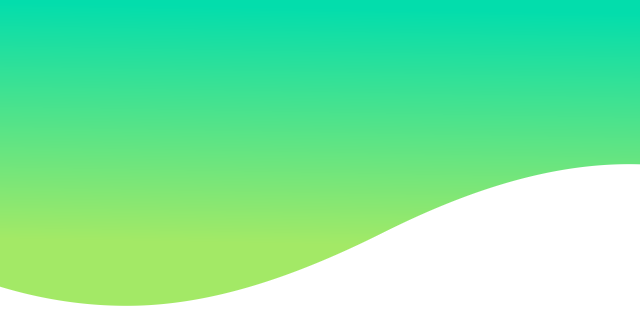
Give the GLSL for this background, as a Shadertoy shader.

```glsl
// A teal-to-lime gradient sky above a smooth white wave.
// The wave joins eased cubic arcs at a trough, an inflection and a crest;
// the gradient is linear and leans slightly from left to right.

const vec3 TEAL = vec3(0.012, 0.868, 0.675);
const vec3 LIME = vec3(0.640, 0.914, 0.400);
const vec3 WHITE = vec3(1.0);

// Wave knots, as fractions of canvas width and height
const vec2 TROUGH = vec2(0.198, 0.0443);
const vec2 INFLECTION = vec2(0.599, 0.2734);
const vec2 CREST = vec2(0.983, 0.4870);
const float MID_SLOPE = 1.0;
const float LEFT_RISE = 0.0599;

// Cubic from a flat extremum to a knot with the given slope
float flatArc(float x, vec2 extremum, vec2 knot, float slope) {
    vec2 span = knot - extremum;
    float t = (x - extremum.x) / span.x;
    float endTangent = slope * span.x;
    return extremum.y + t * t * (3.0 * span.y - endTangent
                               + t * (endTangent - 2.0 * span.y));
}

// Height of the white wave at a horizontal position
float waveHeight(float x) {
    if (x < TROUGH.x) {
        float t = 1.0 - x / TROUGH.x;
        return TROUGH.y + LEFT_RISE * t * t;
    }
    if (x < INFLECTION.x) return flatArc(x, TROUGH, INFLECTION, MID_SLOPE);
    return flatArc(x, CREST, INFLECTION, MID_SLOPE);
}

// Tilted vertical blend between two colours
vec3 skyGradient(vec2 uv, float top, float bottom, float tilt) {
    float level = uv.y + tilt * (uv.x - 0.5);
    return mix(TEAL, LIME, clamp((top - level) / (top - bottom), 0.0, 1.0));
}

void mainImage(out vec4 fragColor, in vec2 fragCoord) {
    vec2 uv = fragCoord / iResolution.xy;
    vec3 sky = skyGradient(uv, 0.974, 0.235, 0.035);

    // One-pixel antialiased edge, measured across the curve
    float above = uv.y - waveHeight(uv.x);
    float pixel = length(vec2(dFdx(above), dFdy(above)));
    float skyMask = clamp(above / pixel + 0.5, 0.0, 1.0);

    fragColor = vec4(mix(WHITE, sky, skyMask), 1.0);
}
```
